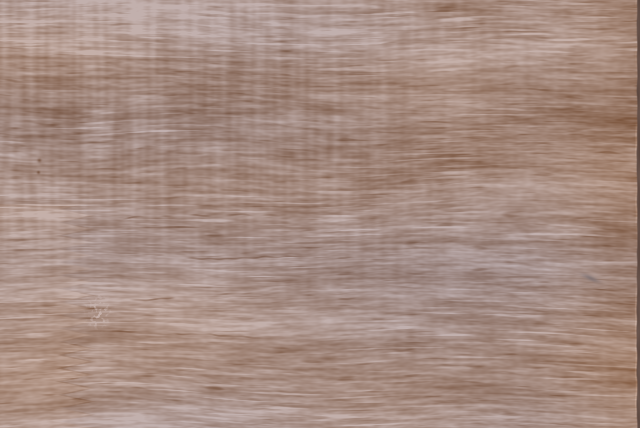
Reproduce this texture procedurally as a Shadertoy shader.

```glsl
// Draws a weathered pinkish-brown wooden board with fine horizontal grain, saw marks and a finger joint.

const vec3 DARK_WOOD  = vec3(0.54, 0.42, 0.36);
const vec3 LIGHT_WOOD = vec3(0.725, 0.645, 0.625);
const vec3 SIDE_BROWN = vec3(0.38, 0.30, 0.27);
const vec3 WARM_SHIFT = vec3(0.022, 0.0, -0.028);
const float BASE_TONE = 0.55;
const float BROAD_GAIN = 0.50;
const float BAND_GAIN = 0.42;
const float FIBRE_GAIN = 0.50;
const float STREAK_GAIN = 0.50;
const float SAW_GAIN = 0.30;
const float FINGER_PITCH = 0.031;
const float FINGER_LENGTH = 0.075;
const float JOINT_X = 0.14;
const float PANEL_TOP = 0.523;
const float SIDE_WIDTH = 0.007;
const int CRACKS = 4;

float hash(vec2 p) {
    vec3 q = fract(p.xyx * vec3(0.1031, 0.1030, 0.0973));
    q += dot(q, q.yzx + 33.33);
    return fract((q.x + q.y) * q.z);
}

float cornerSlope(vec2 cell, vec2 offset) {
    float angle = 6.2832 * hash(cell);
    return dot(vec2(cos(angle), sin(angle)), offset);
}

// Gradient noise, roughly -0.7 to 0.7
float noise(vec2 p) {
    vec2 i = floor(p), f = fract(p);
    vec2 u = f * f * f * (f * (f * 6.0 - 15.0) + 10.0);
    vec2 e = vec2(1.0, 0.0);
    float low  = mix(cornerSlope(i, f), cornerSlope(i + e, f - e), u.x);
    float high = mix(cornerSlope(i + e.yx, f - e.yx), cornerSlope(i + 1.0, f - 1.0), u.x);
    return mix(low, high, u.y);
}

// Soft elliptical spot: 1 at the centre, fading outwards
float spot(vec2 p, vec2 centre, vec2 radius) {
    vec2 d = (p - centre) / radius;
    return exp(-dot(d, d));
}

// Light and dark of the fibres, from broad bands down to hairlines
float grainTone(vec2 p) {
    float tone = BROAD_GAIN * noise(p * vec2(1.3, 6.0) + 17.0);
    tone += BAND_GAIN * noise(p * vec2(2.2, 24.0) + 41.0);
    tone += FIBRE_GAIN * 0.7 * noise(p * vec2(5.0, 65.0) + 73.0);
    tone += FIBRE_GAIN * noise(p * vec2(11.0, 135.0) + 29.0);
    tone += FIBRE_GAIN * 0.5 * noise(p * vec2(45.0, 190.0) + 57.0);
    float patches = smoothstep(-0.25, 0.3, noise(p * vec2(2.0, 7.0) + 91.0));
    float streak = smoothstep(0.12, 0.5, noise(p * vec2(7.0, 150.0) + 11.0));
    float pore = smoothstep(0.25, 0.55, noise(p * vec2(13.0, 120.0) + 63.0));
    return tone + STREAK_GAIN * streak * (0.35 + 0.65 * patches) - 0.35 * pore;
}

// Faint upright marks, strongest at the upper left
float sawMarks(vec2 p) {
    float marks = noise(vec2(p.x * 62.0, p.y * 5.0)) + 0.7 * noise(vec2(p.x * 17.0, p.y * 2.0) + 8.0);
    float reach = smoothstep(1.5, 0.3, p.x) * smoothstep(0.15, 0.7, p.y);
    return SAW_GAIN * marks * (0.2 + 0.8 * reach);
}

// Broken dark splits that wander along the grain
float cracks(vec2 p) {
    float sum = 0.0;
    for (int k = 0; k < CRACKS; k++) {
        float n = float(k);
        float y = 0.215 + 0.092 * n + 0.03 * noise(vec2(p.x * 2.5, n * 7.3 + 0.5))
                + 0.005 * noise(vec2(p.x * 25.0, n * 3.7 + 0.5));
        float start = 0.22 + 0.13 * hash(vec2(n, 5.0));
        float span = smoothstep(start, start + 0.06, p.x) * smoothstep(start + 0.55, start + 0.2, p.x);
        float gaps = smoothstep(-0.15, 0.25, noise(vec2(p.x * 16.0, n * 9.1 + 0.5)));
        sum += span * gaps * smoothstep(0.0035, 0.0005, abs(p.y - y));
    }
    return sum;
}

void mainImage(out vec4 fragColor, in vec2 fragCoord) {
    vec2 p = fragCoord / iResolution.y;
    float pixel = 1.0 / iResolution.y;
    float fromRight = iResolution.x / iResolution.y - p.x;
    vec2 grain = p + vec2(0.0, 0.035 * noise(p * vec2(1.6, 3.0) + 5.0));

    // Large shading: pale top and foot, dark belt, darker right end
    float tone = BASE_TONE + grainTone(grain) + sawMarks(p);
    tone += 0.20 * smoothstep(0.82, 1.0, p.y) + 0.22 * smoothstep(0.1, 0.0, p.y);
    tone -= 0.26 * spot(p, vec2(1.1, 0.68), vec2(0.5, 0.08));
    tone -= 0.24 * smoothstep(0.2, 0.0, fromRight);

    // Pale inset panel with tapered fingers
    float zigzag = abs(fract(p.y / FINGER_PITCH) - 0.5) * 2.0;
    float steep = 2.0 * FINGER_LENGTH / FINGER_PITCH;
    float joint = (p.x - JOINT_X - FINGER_LENGTH * zigzag) / sqrt(1.0 + steep * steep);
    float below = smoothstep(PANEL_TOP + pixel, PANEL_TOP - pixel, p.y);
    float panel = below * smoothstep(pixel, -pixel, joint);
    float wear = smoothstep(-0.2, 0.35, noise(p * vec2(9.0, 11.0) + 3.0));
    tone += 0.20 * panel * smoothstep(0.05, 0.35, p.y);
    tone -= 0.28 * below * wear * smoothstep(0.003, 0.0005, abs(joint));

    // Splits, worm holes and a rubbed patch
    tone -= 0.65 * cracks(p);
    tone -= 0.9 * (spot(p, vec2(0.092, 0.625), vec2(0.005)) + spot(p, vec2(0.09, 0.597), vec2(0.004)));
    tone += 0.9 * spot(p, vec2(0.23, 0.27), vec2(0.022, 0.03)) * smoothstep(0.0, 0.4, noise(p * 110.0));
    float stain = spot(p, vec2(1.38, 0.35 - 0.4 * (p.x - 1.38)), vec2(0.018, 0.006));

    vec3 color = mix(DARK_WOOD, LIGHT_WOOD, clamp(tone, -0.35, 1.2));
    float warmth = 1.3 * noise(p * vec2(1.4, 4.0) + 23.0) + 0.5 * panel + 0.8 * smoothstep(0.3, 0.0, fromRight);
    color += WARM_SHIFT * warmth;
    color = mix(color, vec3(0.42, 0.39, 0.41), 0.6 * stain);

    // Chipped right edge and the dark side behind it
    float edge = fromRight - SIDE_WIDTH - 0.002 * noise(vec2(p.y * 30.0, 2.5));
    color += 0.08 * wear * smoothstep(0.004, 0.0, abs(edge - 0.002));
    color = mix(SIDE_BROWN + 0.06 * noise(p * vec2(90.0, 20.0)), color, smoothstep(-pixel, pixel, edge));
    fragColor = vec4(color, 1.0);
}
```
